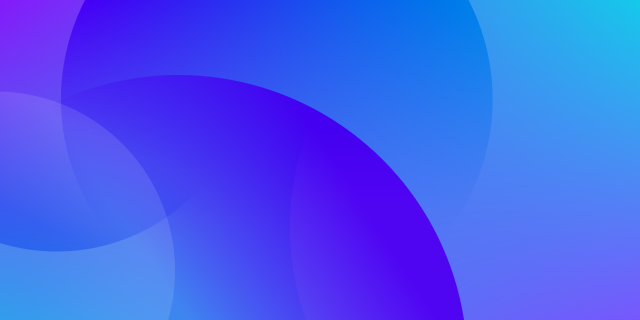
This background is drawn by a Shadertoy shader. Its source:

```glsl
// Overlapping translucent discs on a four-corner colour gradient.
// Each disc is a signed distance mask whose strength fades along one axis,
// so that only part of its rim stays crisp. Lengths are in canvas heights.

// Corner colours of the backdrop
const vec3 TOP_LEFT     = vec3(0.52, 0.10, 0.98);
const vec3 TOP_RIGHT    = vec3(0.08, 0.79, 0.92);
const vec3 BOTTOM_LEFT  = vec3(0.15, 0.60, 0.92);
const vec3 BOTTOM_RIGHT = vec3(0.47, 0.34, 0.99);

// Discs: centre x, centre y, radius
const vec3 UPPER_DISC = vec3(0.865, 0.690, 0.6745);
const vec3 LARGE_DISC = vec3(0.557, -0.138, 0.9036);
const vec3 SHADE_DISC = vec3(0.177, 0.818, 0.604);
const vec3 LIGHT_DISC = vec3(-0.013, 0.154, 0.560);
const vec3 FAINT_DISC = vec3(1.766, 0.290, 0.860);

// Axes along which discs gain strength
const vec2 LARGE_AXIS = vec2(0.83, 0.55);
const vec2 SHADE_AXIS = vec2(-0.45, -0.90);

// Disc colours: tints are subtracted, violet is blended, glow is added
const vec3 UPPER_TINT_LEFT  = vec3(0.19, 0.20, 0.01);
const vec3 UPPER_TINT_RIGHT = vec3(0.22, 0.11, 0.02);
const vec3 SHADE_TINT       = vec3(0.14, 0.14, 0.01);
const vec3 LARGE_VIOLET     = vec3(0.265, 0.0, 0.945);
const vec3 FAINT_GLOW       = vec3(0.045, 0.015, 0.005);
const float LIGHT_ALPHA     = 0.11;

// Antialiased coverage of a disc
float discMask(vec2 p, vec3 disc) {
    float edge = length(p - disc.xy) - disc.z;
    return clamp(0.5 - edge * iResolution.y, 0.0, 1.0);
}

// Linear ramp from 0 to 1 along an axis through the disc centre
float axisFade(vec2 p, vec3 disc, vec2 axis, float from, float to) {
    return clamp((dot(p - disc.xy, axis) - from) / (to - from), 0.0, 1.0);
}

void mainImage(out vec4 fragColor, in vec2 fragCoord) {
    vec2 uv = fragCoord / iResolution.xy;
    vec2 p = fragCoord / iResolution.y;

    // Backdrop
    vec3 color = mix(mix(BOTTOM_LEFT, BOTTOM_RIGHT, uv.x),
                     mix(TOP_LEFT, TOP_RIGHT, uv.x), uv.y);

    // Upper disc, strongest along the top
    float upperFade = pow(clamp((p.y - 0.25) / 0.75, 0.0, 1.0), 1.3);
    float across = smoothstep(0.2, 1.2, p.x);
    color -= mix(UPPER_TINT_LEFT, UPPER_TINT_RIGHT, across)
           * upperFade * discMask(p, UPPER_DISC);

    // Shade disc, strongest at its lower left
    color -= SHADE_TINT * discMask(p, SHADE_DISC)
           * axisFade(p, SHADE_DISC, SHADE_AXIS, 0.16, 0.49);

    // Large violet disc, with a crisp upper right rim
    float largeMask = discMask(p, LARGE_DISC);
    float largeFade = axisFade(p, LARGE_DISC, LARGE_AXIS, 0.104, 0.755);
    color = mix(color, LARGE_VIOLET, largeMask * largeFade);

    // Faint disc, seen only through the large one
    float faintFade = 1.0 - smoothstep(0.35, 0.65, p.y);
    color += FAINT_GLOW * faintFade * largeMask * discMask(p, FAINT_DISC);

    // Light disc, thinning toward the lower left corner
    float lightFade = mix(0.45, 1.0, smoothstep(0.0, 0.5, length(p)));
    color = mix(color, vec3(1.0),
                LIGHT_ALPHA * lightFade * discMask(p, LIGHT_DISC));

    fragColor = vec4(clamp(color, 0.0, 1.0), 1.0);
}
```
